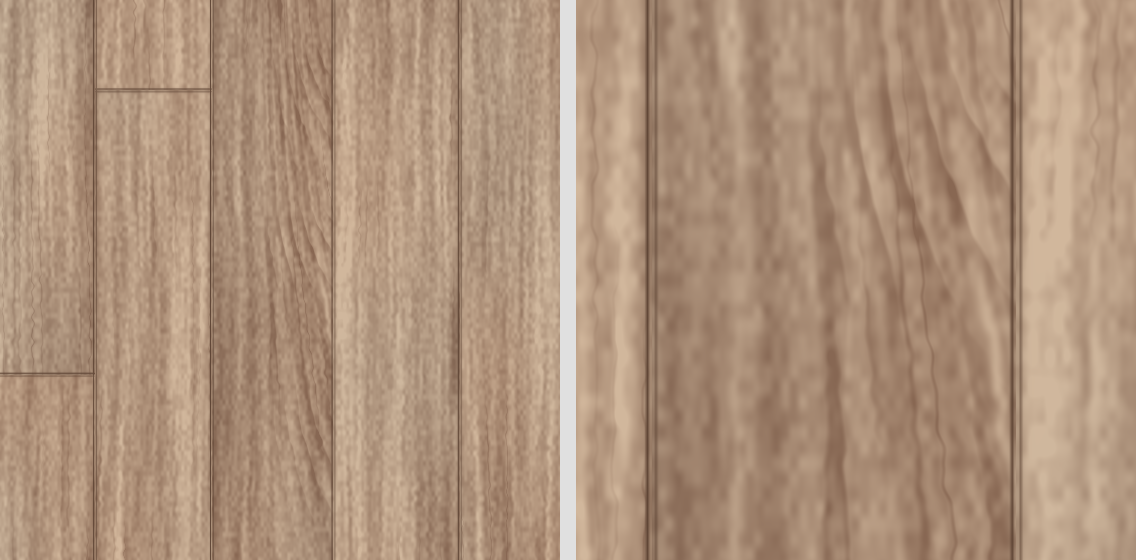
Left: the whole. Right: its middle third, enlarged.
Reproduce this texture procedurally as a Shadertoy shader.

```glsl
// Pale brown wooden floor of five upright boards with fine grain and narrow double seams.
#define DARK_WOOD vec3(0.55, 0.43, 0.35)
#define LIGHT_WOOD vec3(0.78, 0.68, 0.58)
#define SEAM_COLOR vec3(0.35, 0.25, 0.19)
#define SEAM_HALF_WIDTH 0.0010
#define SEAM_SOFTNESS 0.0022
#define SEAM_GAP 0.0050
#define GRAIN_CONTRAST 1.0
#define RING_DENSITY 24.0
#define RING_DEPTH 0.5
#define BASE_TONE 0.70
#define JOINT_START 0.331
#define JOINT_STEP 0.5075

// Per board: tone offset, light change from left to right, bend of the grain
const vec3 BOARDS[5] = vec3[5](
    vec3(0.03, -0.25, 0.0), vec3(0.03, 0.0, 0.0), vec3(-0.09, 0.2, 1.0),
    vec3(0.06, -0.45, 0.0), vec3(0.0, 0.08, 0.0));

float hash(vec2 p) {
    vec3 q = fract(vec3(p.xyx) * 0.1031);
    q += dot(q, q.yzx + 33.33);
    return fract((q.x + q.y) * q.z);
}

// Value noise centred on zero
float noise(vec2 p) {
    vec2 cell = floor(p), f = fract(p);
    f = f * f * (3.0 - 2.0 * f);
    float low = mix(hash(cell), hash(cell + vec2(1, 0)), f.x);
    float high = mix(hash(cell + vec2(0, 1)), hash(cell + vec2(1, 1)), f.x);
    return mix(low, high, f.y) - 0.5;
}

// Right edge of board i; the boards widen slightly
float seamX(float i) {
    return 0.1697 + 0.2045 * i + 0.0042 * i * i;
}

float line(float d, float pixel) {
    float soft = max(SEAM_SOFTNESS, pixel);
    return clamp((SEAM_HALF_WIDTH - abs(d)) / soft + 0.5, 0.0, 1.0);
}

// A dark and a fainter groove with a soft shadow around them
float seam(float d, float pixel) {
    float grooves = max(0.95 * line(d + 0.5 * SEAM_GAP, pixel),
                        0.65 * line(d - 0.5 * SEAM_GAP, pixel));
    return max(grooves, 0.25 * exp(-d * d / 0.00002));
}

// Slanting growth rings in stacked lobes, fading at the ends of each lobe
float rings(vec2 p, float u, vec2 shift) {
    float lobe = (p.y - 0.31 + 0.15 * noise(p * vec2(12.0, 3.0) + shift)) / 0.34;
    float along = fract(lobe);
    float tilt = 0.55 * smoothstep(0.3, 1.0, u);
    float g = p.x + tilt * (0.34 * along - 0.08) + 0.31 * floor(lobe);
    g += 0.02 * noise(p * 12.0 + shift) + 0.006 * noise(p * 70.0 + shift);
    float phase = fract(g * RING_DENSITY);
    float ring = smoothstep(0.4, 0.86, phase) * smoothstep(1.0, 0.88, phase);
    float fade = smoothstep(0.0, 0.15, along) * smoothstep(1.0, 0.8, along);
    float patches = 0.55 + 1.1 * noise(p * vec2(16.0, 9.0) + shift);
    return ring * fade * max(patches, 0.0) * smoothstep(0.3, 0.6, u);
}

// Wood lightness: 0 is dark wood, 1 is light wood
float woodTone(vec2 p, float u, vec3 board, float seed) {
    vec2 shift = vec2(seed * 37.0, seed * 17.0);

    // Grain coordinate: wavering upright lines, swept aside on the bent board
    float sweep = board.z * smoothstep(0.25, 1.0, u);
    float g = p.x + 0.18 * sweep * (p.y - 0.3);
    g += 0.02 * noise(p * vec2(7.0, 2.5) + shift);
    float jagged = g + 0.005 * noise(p * vec2(50.0, 90.0) + shift);

    // Bands, streaks, pores and flecks
    float grain = 0.33 * noise(vec2(g * 24.0, p.y * 1.2) + shift);
    grain += 0.48 * noise(vec2(jagged * 75.0, p.y * 2.5) + shift);
    grain += 0.46 * noise(vec2(jagged * 150.0, p.y * 9.0) + shift);
    grain += 0.4 * noise(p * vec2(190.0, 110.0) + shift);

    // Scattered dark veins
    float vein = smoothstep(0.1, 0.0, abs(noise(vec2(jagged * 60.0, p.y * 1.5) + shift + 71.0)));
    grain -= 0.28 * vein * smoothstep(-0.1, 0.3, noise(p * vec2(18.0, 5.0) + shift));
    grain -= RING_DEPTH * board.z * rings(p, u, shift);

    // Broad light and shade over each board
    float shade = board.x + board.y * (u - 0.5) + 0.22 * noise(p * vec2(8.0, 3.0) + shift);
    return BASE_TONE + shade + GRAIN_CONTRAST * grain;
}

void mainImage(out vec4 fragColor, in vec2 fragCoord) {
    vec2 p = fragCoord / iResolution.xy;
    float pixel = 1.0 / iResolution.y;

    // Find the board and the nearest seams
    float id = 0.0, groove = 0.0;
    for (int i = 0; i < 4; i++) {
        float edge = seamX(float(i));
        id += step(edge, p.x);
        groove = max(groove, seam(p.x - edge, pixel));
    }
    float left = seamX(id - 1.0);
    float u = (p.x - left) / (seamX(id) - left);

    // Staggered end joints; the grain changes across each one
    float joint = p.y - (JOINT_START + JOINT_STEP * id);
    groove = max(groove, seam(-joint, pixel));
    float seed = id + 1.0 + 7.0 * step(0.0, joint);

    // Colour, with a faint warm drift and darker corners
    float tone = woodTone(p, u, BOARDS[int(id)], seed);
    vec2 centred = p - 0.5;
    tone -= 0.3 * dot(centred, centred);
    vec3 color = mix(DARK_WOOD, LIGHT_WOOD, clamp(tone, -0.1, 1.15));
    color += vec3(0.02, -0.005, -0.015) * noise(p * vec2(9.0, 3.0) + seed);
    fragColor = vec4(mix(color, SEAM_COLOR, groove), 1.0);
}
```
